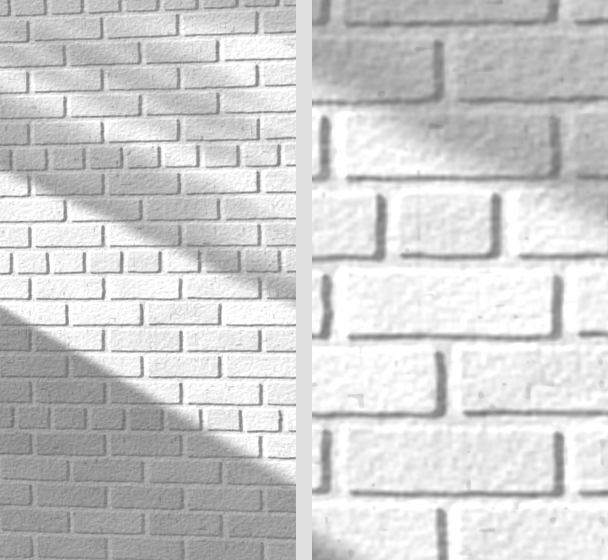
Left: the whole. Right: its middle third, enlarged.
Give the GLSL for this texture, as a Shadertoy shader.

```glsl
// Painted white brick wall with alternating courses, crossed by slanting bands of sunlight.

const float ROWS = 21.4;            // courses visible over the canvas height
const float STRETCHER = 2.742;      // long brick pitch, in course heights
const float JOINT = 0.15;           // mortar width
const vec3 SHADE_COLOR = vec3(0.585);
const vec3 SUN_COLOR = vec3(0.95);

float hash(vec2 p) {
    vec3 q = fract(vec3(p.xyx) * 0.1031);
    q += dot(q, q.yzx + 33.33);
    return fract((q.x + q.y) * q.z);
}

float noise(vec2 p) {
    vec2 i = floor(p), f = fract(p);
    f = f * f * (3.0 - 2.0 * f);
    return mix(mix(hash(i), hash(i + vec2(1, 0)), f.x),
               mix(hash(i + vec2(0, 1)), hash(i + vec2(1, 1)), f.x), f.y);
}

float roundBox(vec2 p, vec2 halfSize, float radius) {
    vec2 d = abs(p) - halfSize + radius;
    return length(max(d, 0.0)) + min(max(d.x, d.y), 0.0) - radius;
}

float bump(float x, float center, float width) {
    float t = (x - center) / width;
    return exp(-t * t);
}

// Slight perspective: courses fan out and bricks widen to the right
vec2 wallCoords(vec2 p) {
    float y = p.y - 0.0032 * (p.x - 5.6) * (p.y - 12.8);
    return vec2(p.x - 0.0057 * p.x * p.x - 0.008 * (p.y - 12.8), y);
}

// Raised brick face, 0 in mortar and 1 on the brick; also gives the brick id
float brickFace(vec2 q, out vec2 id) {
    q += 0.035 * (vec2(noise(q * 5.0), noise(q * 5.0 + 40.0)) - 0.5);
    float row = floor(q.y);
    bool header = row == 0.0 || row == 6.0 || row == 10.0 || row == 16.0;
    float width = header ? 0.5 * STRETCHER : STRETCHER;
    float start = header ? 0.474 : 1.162 + 0.5 * STRETCHER * (1.0 - mod(row, 2.0));
    float x = (q.x - start) / width;
    id = vec2(floor(x), row);
    vec2 local = vec2((fract(x) - 0.5) * width, fract(q.y) - 0.5);
    vec2 jitter = vec2(hash(id + 7.0), hash(id + 19.0)) - 0.5;
    local += 0.035 * jitter;
    local.y += 0.02 * jitter.x * local.x;
    float d = roundBox(local, 0.5 * (vec2(width, 1.0) - JOINT), 0.1);
    return smoothstep(0.035, -0.05, d);
}

// Rough coat of paint
float grain(vec2 q) {
    return 0.6 * noise(q * vec2(9.0, 11.0)) + 0.4 * noise(q * 17.0 + 31.0);
}

// Sunlight: 0 in shade, 1 in full sun
float sunlight(vec2 p) {
    float s = p.y - 0.45 * p.x + 0.2 * (noise(p * 0.9) - 0.5);
    float streaks = 0.3 + 0.015 * p.x
        + 0.58 * bump(s, 3.4, 0.75)
        + 0.52 * bump(s, -1.4, 1.2)
        + 0.28 * bump(s, 2.0, 0.35)
        + 0.2 * bump(s, 0.6, 0.35)
        + 0.4 * bump(s, 5.2, 0.8) * smoothstep(6.5, 10.0, p.x)
        - 0.15 * bump(s, 6.7, 0.5);
    float rightGlow = smoothstep(8.0, 10.5, p.x) * smoothstep(1.0, 2.5, p.y);
    streaks += 0.3 * rightGlow * (1.0 - smoothstep(2.0, 5.0, s));
    streaks = mix(0.42, streaks, smoothstep(0.6, 2.4, p.y + 0.04 * p.x));
    float light = mix(streaks, 1.0, smoothstep(6.8, 7.5, s));
    float edge = p.y - 12.23 - 0.6 * p.x;
    float softness = 0.2 + 0.025 * p.x;
    return clamp(light, 0.0, 1.0) * (1.0 - smoothstep(-softness, softness, edge));
}

void mainImage(out vec4 fragColor, in vec2 fragCoord) {
    // Measured in courses from the top left
    vec2 p = vec2(fragCoord.x, iResolution.y - fragCoord.y) / iResolution.y * ROWS;
    p.y += 0.54;
    vec2 q = wallCoords(p);

    // Relief: compare heights here and toward the light at upper left
    vec2 id, unusedId;
    float face = brickFace(q, id);
    float edgeRelief = face - brickFace(q - vec2(0.12, 0.075), unusedId);
    float grainRelief = grain(q) - grain(q - vec2(0.05));
    float light = sunlight(p);
    float relief = edgeRelief * (edgeRelief < 0.0 ? mix(0.24, 0.38, light) : 0.1);
    relief += grainRelief * mix(0.2, 0.16, light);

    // Tone differs a little between bricks; mortar is paler in the shade
    float tone = 1.0 + face * 0.06 * (hash(id + 3.0) - 0.5);
    tone += (1.0 - face) * mix(0.07, -0.03, light);
    tone += 0.05 * (noise(q * 1.7) - 0.5);
    tone += 0.06 * smoothstep(14.0, 21.0, p.y + 0.3 * p.x - 2.0) * (1.0 - light);

    // Sparse pits in the faces
    float pit = smoothstep(0.86, 0.97, noise(q * 7.0 + 90.0)) * face;
    tone -= 0.12 * pit;

    vec3 color = mix(SHADE_COLOR, SUN_COLOR, light) * (tone + relief);
    fragColor = vec4(clamp(color, 0.0, 1.0), 1.0);
}
```
